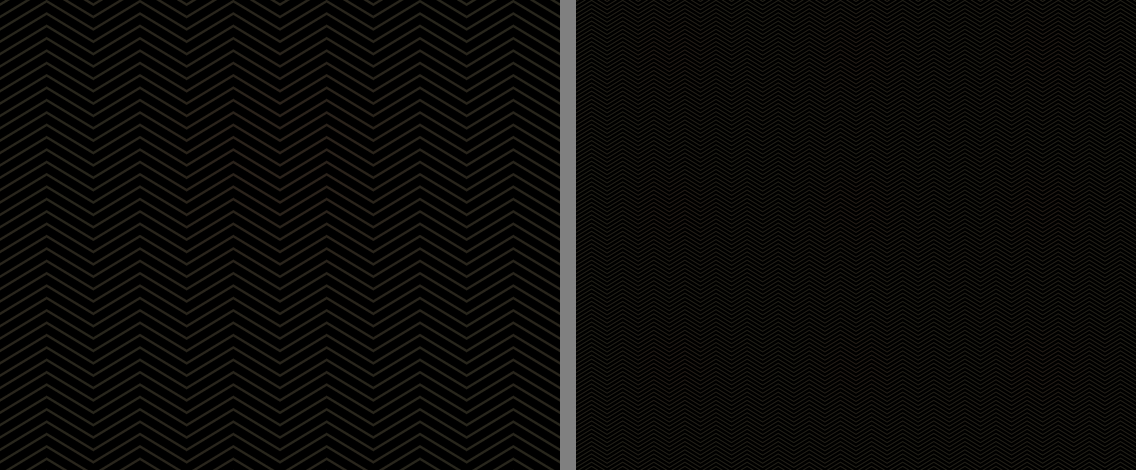
Left, the tile; right, the same tile 3 across and 3 down.
Give the GLSL for this pattern, as a Shadertoy shader.

```glsl
// Thin dark-bronze zigzag lines stacked on black, tiling in both directions.

const float ZIGZAGS    = 6.0;    // peaks across the canvas
const float ROWS       = 38.0;   // lines down the canvas
const float AMPLITUDE  = 2.28;   // peak-to-valley height, in row pitches
const float PEAK_DEPTH = 0.095;  // first peak below the top edge, in row pitches
const float THICKNESS  = 0.225;  // vertical line thickness, in row pitches
const vec2  TINT_CELLS = vec2(6.0, 5.0);
const float TINT_NOISE = 0.25;   // strength of the patchy tint

const vec3 BACKGROUND = vec3(0.0);
const vec3 LINE_OLIVE = vec3(0.157, 0.149, 0.110);
const vec3 LINE_BROWN = vec3(0.169, 0.137, 0.106);

float hash(vec2 cell) {
    vec3 p = fract(cell.xyx * 0.1031);
    p += dot(p, p.yzx + 33.33);
    return fract((p.x + p.y) * p.z);
}

// Value noise that wraps after a whole number of cells.
float wrappedNoise(vec2 uv, vec2 cells) {
    vec2 p = uv * cells;
    vec2 i = floor(p);
    vec2 f = smoothstep(0.0, 1.0, p - i);
    vec2 lo = mod(i, cells);
    vec2 hi = mod(i + 1.0, cells);
    float bottom = mix(hash(lo), hash(vec2(hi.x, lo.y)), f.x);
    float top = mix(hash(vec2(lo.x, hi.y)), hash(hi), f.x);
    return mix(bottom, top, f.y);
}

// Antialiased coverage of the stacked zigzag lines.
float zigzagCoverage(vec2 uv) {
    float drop = 2.0 * abs(fract(uv.x * ZIGZAGS) - 0.5);  // 0 at peaks, 1 at valleys
    float depth = (1.0 - uv.y) * ROWS - PEAK_DEPTH - AMPLITUDE * drop;
    float lineDist = abs(fract(depth + 0.5) - 0.5);

    // Change of depth over one pixel, measured across the line.
    float pixel = length(vec2(2.0 * AMPLITUDE * ZIGZAGS, ROWS) / iResolution.xy);
    return clamp((0.5 * THICKNESS - lineDist) / pixel + 0.5, 0.0, 1.0);
}

// Warm tint, strongest above the middle and gone at the side edges.
float warmth(vec2 uv) {
    const float TAU = 6.2831853;
    vec2 wave = 0.5 + 0.5 * cos(TAU * (uv - vec2(0.5, 0.66)));
    float glow = wave.x * wave.x * wave.y * wave.y;
    float patches = TINT_NOISE * wrappedNoise(uv, TINT_CELLS);
    return clamp(glow + patches, 0.0, 1.0);
}

void mainImage(out vec4 fragColor, in vec2 fragCoord) {
    vec2 uv = fragCoord / iResolution.xy;
    vec3 lineColor = mix(LINE_OLIVE, LINE_BROWN, warmth(uv));
    fragColor = vec4(mix(BACKGROUND, lineColor, zigzagCoverage(uv)), 1.0);
}
```
